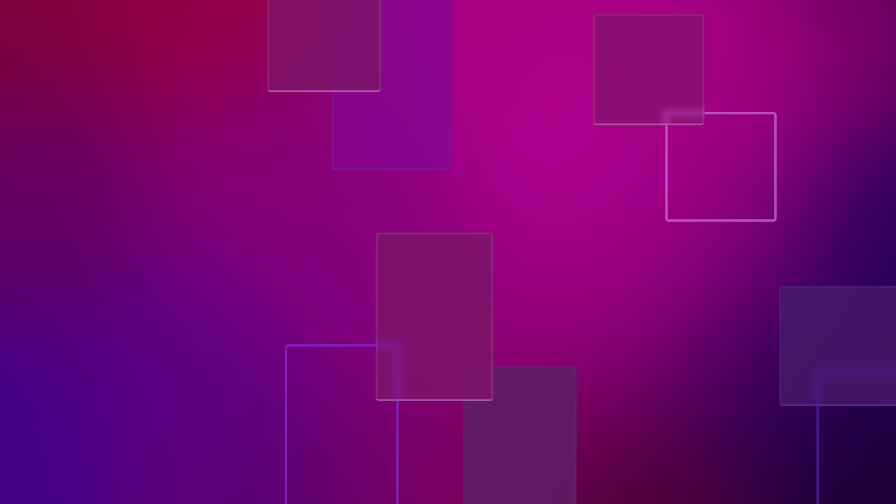
Write a Shadertoy shader that draws this background.

```glsl
// Overlapping frosted glass panels and thin glowing frames on a soft
// red, magenta and indigo gradient. The gradient is a normalized sum of
// Gaussian colour spots; panels and frames are rounded-box distances.

// Lengths are in canvas heights
const float SPOT_RADIUS   = 0.24;
const float CORNER_RADIUS = 0.007;
const float LINE_HALF     = 0.0024;
const float FROST_BLUR    = 0.012;
const float GLASS_OPACITY = 0.85;

// Rectangles: left, bottom, right, top
const vec4 TOP_PLUM      = vec4(0.530, 0.817, 0.757, 1.100);
const vec4 TOP_VIOLET    = vec4(0.658, 0.662, 0.896, 1.100);
const vec4 RIGHT_PLUM    = vec4(1.176, 0.751, 1.398, 0.973);
const vec4 RIGHT_FRAME   = vec4(1.320, 0.560, 1.541, 0.778);
const vec4 CENTRE_PLUM   = vec4(0.745, 0.204, 0.979, 0.539);
const vec4 LEFT_FRAME    = vec4(0.565, -0.10, 0.791, 0.317);
const vec4 LOW_GREY      = vec4(0.919, -0.10, 1.144, 0.273);
const vec4 EDGE_INDIGO   = vec4(1.546, 0.194, 1.900, 0.433);
const vec4 EDGE_FRAME    = vec4(1.620, -0.10, 1.900, 0.264);

const vec3 PLUM   = vec3(0.49, 0.08, 0.41);
const vec3 VIOLET = vec3(0.53, 0.02, 0.56);
const vec3 GREY   = vec3(0.36, 0.12, 0.40);
const vec3 INDIGO = vec3(0.27, 0.10, 0.41);
const vec3 PINK_RIM   = vec3(0.74, 0.42, 0.70);
const vec3 VIOLET_RIM = vec3(0.42, 0.16, 0.58);
const vec3 PALE_LINE   = vec3(0.76, 0.36, 0.82);
const vec3 PURPLE_LINE = vec3(0.53, 0.14, 0.78);
const vec3 BLUE_LINE   = vec3(0.30, 0.11, 0.64);

float boxDistance(vec2 p, vec4 rect) {
    vec2 halfSize = 0.5 * (rect.zw - rect.xy);
    vec2 q = abs(p - 0.5 * (rect.xy + rect.zw)) - halfSize + CORNER_RADIUS;
    return length(max(q, 0.0)) + min(max(q.x, q.y), 0.0) - CORNER_RADIUS;
}

float coverage(float d) {
    float pixel = 1.0 / iResolution.y;
    return 1.0 - smoothstep(-0.5 * pixel, 0.5 * pixel, d);
}

void addSpot(inout vec4 sum, vec2 p, vec2 centre, vec3 colour) {
    vec2 q = (p - centre) / SPOT_RADIUS;
    sum += vec4(colour, 1.0) * exp(-dot(q, q));
}

vec3 backdrop(vec2 p) {
    vec4 sum = vec4(0.0);
    // Left: red above, indigo below
    addSpot(sum, p, vec2(0.00, 1.00), vec3(0.50, 0.00, 0.22));
    addSpot(sum, p, vec2(0.40, 1.00), vec3(0.58, 0.00, 0.27));
    addSpot(sum, p, vec2(0.05, 0.60), vec3(0.39, 0.00, 0.39));
    addSpot(sum, p, vec2(0.55, 0.65), vec3(0.53, 0.00, 0.47));
    addSpot(sum, p, vec2(0.00, 0.15), vec3(0.26, 0.00, 0.53));
    addSpot(sum, p, vec2(0.40, 0.25), vec3(0.37, 0.00, 0.52));
    addSpot(sum, p, vec2(0.55, 0.00), vec3(0.36, 0.00, 0.44));
    // Middle: bright magenta
    addSpot(sum, p, vec2(0.75, 0.42), vec3(0.53, 0.00, 0.50));
    addSpot(sum, p, vec2(0.90, 0.05), vec3(0.50, 0.00, 0.38));
    addSpot(sum, p, vec2(0.95, 1.00), vec3(0.66, 0.00, 0.52));
    addSpot(sum, p, vec2(1.18, 0.64), vec3(0.70, 0.00, 0.57));
    addSpot(sum, p, vec2(1.20, 0.35), vec3(0.59, 0.00, 0.48));
    addSpot(sum, p, vec2(1.45, 0.90), vec3(0.66, 0.00, 0.51));
    addSpot(sum, p, vec2(1.42, 0.56), vec3(0.58, 0.00, 0.52));
    // Right: falling into dark indigo
    addSpot(sum, p, vec2(1.25, 0.00), vec3(0.30, 0.00, 0.20));
    addSpot(sum, p, vec2(1.52, 0.25), vec3(0.16, 0.00, 0.33));
    addSpot(sum, p, vec2(1.78, 0.00), vec3(0.10, 0.00, 0.20));
    addSpot(sum, p, vec2(1.76, 0.50), vec3(0.13, 0.00, 0.36));
    addSpot(sum, p, vec2(1.78, 1.00), vec3(0.40, 0.00, 0.36));
    return sum.rgb / sum.a;
}

// Tinted pane whose rim catches most light along the bottom
void addGlass(inout vec3 colour, vec2 p, vec4 rect, vec3 tint, vec3 rim) {
    float d = boxDistance(p, rect);
    colour = mix(colour, tint, GLASS_OPACITY * coverage(d));
    float bottom = 1.0 - smoothstep(0.0, 0.008, p.y - rect.y);
    float line = coverage(abs(d + LINE_HALF) - 0.7 * LINE_HALF);
    colour = mix(colour, rim, line * mix(0.22, 0.85, bottom));
}

// Thin outline, blurred where the cover pane lies over it
void addFrame(inout vec3 colour, vec2 p, vec4 rect, vec4 cover, vec3 lineColour) {
    float d = abs(boxDistance(p, rect) + LINE_HALF);
    float crisp = 0.85 * coverage(d - LINE_HALF);
    float frosted = 0.30 * exp(-d * d / (FROST_BLUR * FROST_BLUR));
    float covered = coverage(boxDistance(p, cover));
    colour = mix(colour, lineColour, mix(crisp, frosted, covered));
}

void mainImage(out vec4 fragColor, in vec2 fragCoord) {
    vec2 p = fragCoord / iResolution.y;
    vec3 colour = backdrop(p);

    // Panes, back to front
    addGlass(colour, p, TOP_VIOLET, VIOLET, VIOLET_RIM);
    addGlass(colour, p, TOP_PLUM, PLUM, PINK_RIM);
    addGlass(colour, p, RIGHT_PLUM, PLUM + vec3(0.05, -0.02, 0.02), PINK_RIM);
    addGlass(colour, p, LOW_GREY, GREY, VIOLET_RIM);
    addGlass(colour, p, CENTRE_PLUM, PLUM, PINK_RIM);
    addGlass(colour, p, EDGE_INDIGO, INDIGO, VIOLET_RIM);

    // Frames, seen through the panes above them
    addFrame(colour, p, RIGHT_FRAME, RIGHT_PLUM, PALE_LINE);
    addFrame(colour, p, LEFT_FRAME, CENTRE_PLUM, PURPLE_LINE);
    addFrame(colour, p, EDGE_FRAME, EDGE_INDIGO, BLUE_LINE);

    fragColor = vec4(colour, 1.0);
}
```
